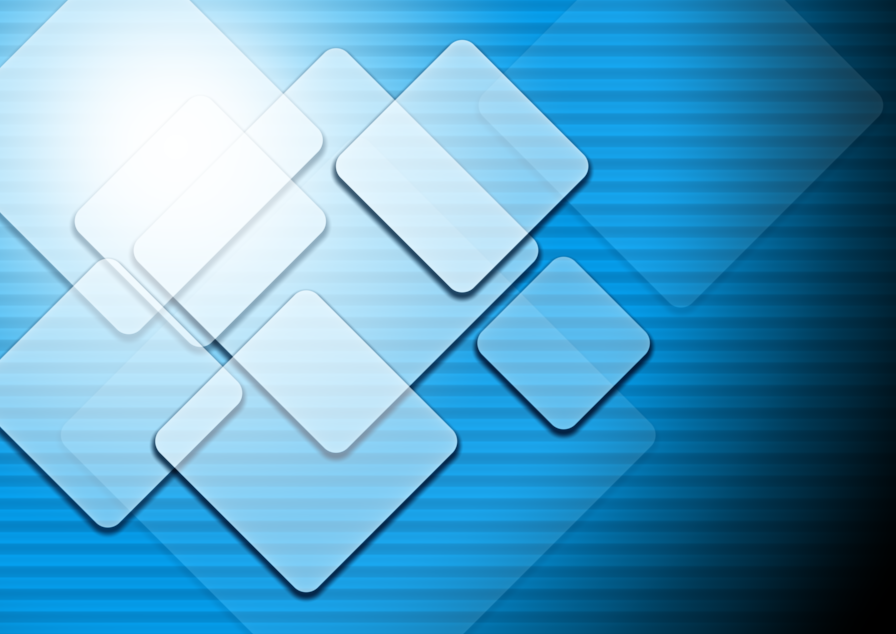
A WebGL 1 fragment shader for this background:

```glsl
precision highp float;
uniform vec2 u_resolution;

#define LIGHT_POS vec2(0.277, 0.769)
#define SKY vec3(0.48, 0.82, 0.98)
#define AZURE vec3(0.02, 0.63, 0.94)
#define DEEP vec3(0.0, 0.28, 0.42)
#define STRIPE_COUNT 28.0
#define STRIPE_DEPTH 0.17
#define CORNER 0.026
#define SHADOW_DROP 0.007
#define SHADOW_SOFTNESS 0.011

// Signed distance to a rounded square standing on its corner
float diamond(vec2 p, float reach) {
  vec2 q = abs(vec2(p.x + p.y, p.x - p.y)) * 0.70711;
  float side = (reach + CORNER * 0.41421) * 0.70711;
  q -= side - CORNER;
  return length(max(q, 0.0)) + min(max(q.x, q.y), 0.0) - CORNER;
}

// Radial falloff from white light to black
vec3 backdrop(float dist) {
  vec3 c = mix(vec3(1.0), SKY, smoothstep(0.0, 0.36, dist));
  c = mix(c, AZURE, smoothstep(0.28, 0.64, dist));
  c = mix(c, DEEP, smoothstep(0.72, 1.10, dist));
  return c * (1.0 - smoothstep(0.98, 1.34, dist));
}

// Soft horizontal bands with a finer layer on top
float stripes(float y) {
  float phase = 6.28319 * STRIPE_COUNT * y;
  float broad = smoothstep(-0.35, 0.35, sin(phase));
  float fine = 0.5 + 0.5 * sin(phase * 2.0 + 1.1);
  float slow = 0.5 + 0.5 * sin(phase * 0.37);
  return 0.65 * broad + 0.2 * fine + 0.15 * slow;
}

// Translucent glass panel over a dropped shadow
vec3 panel(vec3 c, vec2 p, vec2 center, float reach, float opacity, float shade) {
  vec2 q = p - center;
  float pixel = 1.0 / u_resolution.y;
  float d = diamond(q, reach);
  float inside = 1.0 - smoothstep(-pixel, pixel, d);

  float dropped = diamond(q + vec2(0.0, SHADOW_DROP), reach);
  float shadow = 1.0 - smoothstep(-0.002, SHADOW_SOFTNESS, dropped);
  c *= 1.0 - shade * shadow * (1.0 - inside) * vec3(1.0, 0.85, 0.75);

  float height = clamp(0.5 + 0.5 * q.y / reach, 0.0, 1.0);
  float bevel = exp(min(d, 0.0) * 70.0);
  float rim = exp(min(d, 0.0) * 350.0);
  float fill = opacity * (0.88 + 0.24 * height + 0.18 * bevel + 0.2 * rim);
  return mix(c, vec3(0.97, 0.99, 1.0), inside * clamp(fill, 0.0, 1.0));
}

void main() {
  vec2 p = gl_FragCoord.xy / u_resolution.y;
  float dist = length(p - LIGHT_POS);

  // Striped backdrop
  vec3 c = backdrop(dist);
  float bandStrength = STRIPE_DEPTH * smoothstep(0.05, 0.6, dist);
  c *= 1.0 - bandStrength * (1.0 - stripes(p.y)) * vec3(1.3, 1.1, 1.0);

  // Large faint panels
  c = panel(c, p, vec2(0.565, 0.314), 0.469, 0.09, 0.10);
  c = panel(c, p, vec2(1.074, 0.834), 0.319, 0.07, 0.12);

  // Bright panels, back to front
  c = panel(c, p, vec2(0.530, 0.605), 0.319, 0.48, 0.75);
  c = panel(c, p, vec2(0.203, 0.779), 0.306, 0.46, 0.35);
  c = panel(c, p, vec2(0.316, 0.651), 0.198, 0.44, 0.35);
  c = panel(c, p, vec2(0.170, 0.380), 0.212, 0.48, 0.70);
  c = panel(c, p, vec2(0.729, 0.738), 0.199, 0.52, 0.80);
  c = panel(c, p, vec2(0.483, 0.304), 0.238, 0.48, 0.85);
  c = panel(c, p, vec2(0.889, 0.459), 0.136, 0.34, 0.90);

  // Light bloom over everything
  float bloom = exp(-dist * dist * 28.0);
  c = mix(c, vec3(1.0), 0.75 * bloom);
  gl_FragColor = vec4(c, 1.0);
}
```
